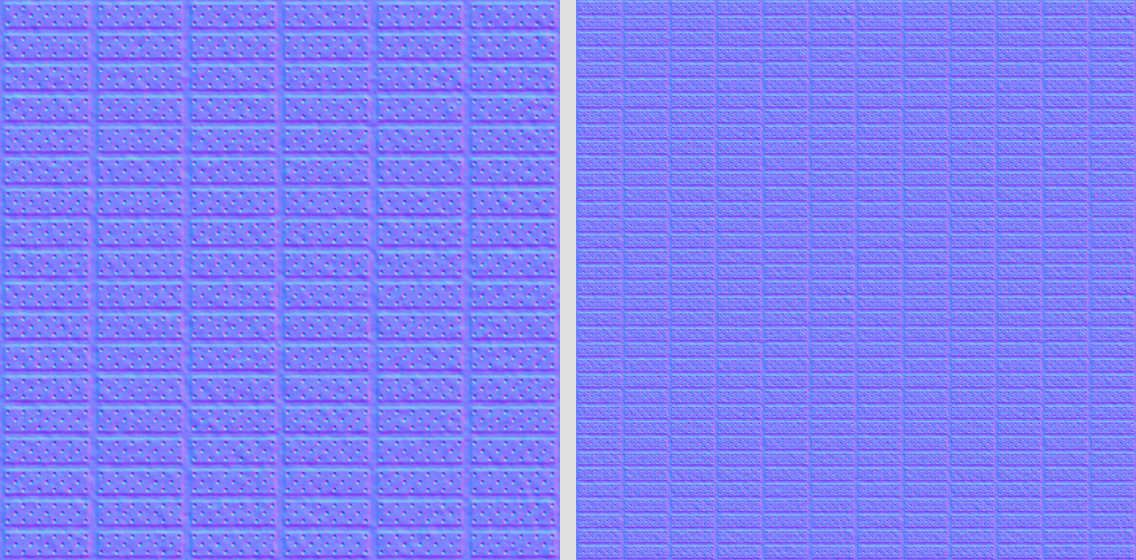
Left: one tile. Right: repeated 2 by 2.
A Shadertoy shader for this texture map:

```glsl
#define BRICKS vec2(6.0, 18.0)      // repeats across and down
#define CELL vec2(12.0, 4.0)        // brick cell in stud-grid units
#define HALF_SIZE vec2(5.82, 1.85)  // half extent of a brick, rest is joint
#define BEVEL vec2(0.75, 0.52)      // bevel width per axis
#define BRICK_RISE 0.17
#define HOLE_RADIUS 0.32
#define HOLE_DEPTH 0.17
#define GRAIN 0.075
#define EDGE_WOBBLE 0.025
#define SAMPLE_STEP 0.07
#define TAU 6.2831853

vec3 hash3(vec2 p) {
    vec3 v = fract(vec3(p.xyx) * vec3(0.1031, 0.1030, 0.0973));
    v += dot(v, v.yxz + 33.33);
    return fract((v.xxy + v.yzz) * v.zyx);
}

// Cellular lumps and pits of random strength, wrapping after "period" cells
float cellGrain(vec2 p, vec2 period) {
    vec2 base = floor(p);
    float sum = 0.0;
    for (int y = -1; y <= 1; y++) {
        for (int x = -1; x <= 1; x++) {
            vec2 cell = base + vec2(x, y);
            vec3 rnd = hash3(mod(cell, period) + 7.0);
            vec2 d = p - cell - rnd.xy;
            float strength = 2.0 * rnd.z - 1.0;
            float falloff = max(0.0, 1.0 - dot(d, d));
            sum += strength * abs(strength) * falloff * falloff;
        }
    }
    return sum;
}

// Slightly uneven brick outline from layered sines with whole periods
vec2 edgeWobble(vec2 q, vec2 period) {
    vec2 a = TAU * q / period;
    return EDGE_WOBBLE * vec2(sin(a.y * 31.0 + 2.0 * sin(a.x * 5.0)),
                              sin(a.x * 37.0 + 2.0 * sin(a.y * 7.0)));
}

// Bevelled block with rounded corners
float brickHeight(vec2 p) {
    vec2 ramp = smoothstep(vec2(0.0), BEVEL, HALF_SIZE - abs(p - 0.5 * CELL));
    return BRICK_RISE * ramp.x * ramp.y;
}

// Round dimples on every second point of the inner grid
float holeHeight(vec2 p) {
    vec2 site = round(p);
    bool inside = all(greaterThan(site, vec2(0.5))) && all(lessThan(site, CELL - 0.5));
    bool staggered = mod(site.x + site.y, 2.0) < 0.5;
    float bowl = 1.0 - smoothstep(0.25 * HOLE_RADIUS, HOLE_RADIUS, length(p - site));
    return inside && staggered ? -HOLE_DEPTH * bowl : 0.0;
}

float surfaceHeight(vec2 q) {
    vec2 period = BRICKS * CELL;
    vec2 p = mod(q, CELL);
    float grain = cellGrain(q, period)
                + 0.45 * cellGrain(q * 2.0 + 0.37, period * 2.0);
    return brickHeight(p + edgeWobble(q, period)) + holeHeight(p) + GRAIN * grain;
}

void mainImage(out vec4 fragColor, in vec2 fragCoord) {
    vec2 q = fragCoord / iResolution.xy * BRICKS * CELL;

    // Central differences give a smooth slope
    vec2 e = vec2(SAMPLE_STEP, 0.0);
    vec2 slope = vec2(surfaceHeight(q + e.xy) - surfaceHeight(q - e.xy),
                      surfaceHeight(q + e.yx) - surfaceHeight(q - e.yx)) / (2.0 * SAMPLE_STEP);

    // Encode the tangent-space normal
    vec3 normal = normalize(vec3(-slope, 1.0));
    fragColor = vec4(0.5 + 0.5 * normal, 1.0);
}
```
